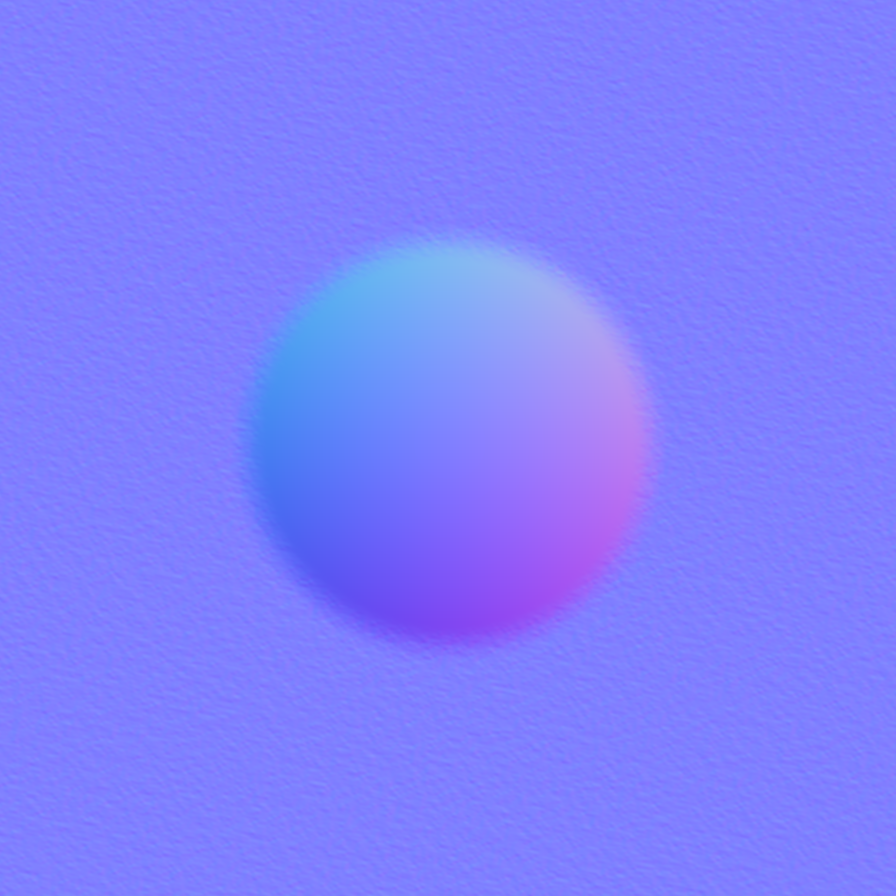
Give the GLSL for this texture map, as a Shadertoy shader.

```glsl
const vec2 BALL_CENTER = vec2(0.502, 0.505);
const float BALL_INNER = 0.200;
const float BALL_OUTER = 0.250;
const float BALL_SLOPE = 2.22;
const vec2 GRAIN_SCALE = vec2(115.0, 165.0);
const float GRAIN_DEPTH = 0.28;
const float RIM_GRAIN = 0.5;

float hash(vec2 cell) {
    vec3 p = fract(vec3(cell.xyx) * 0.1031);
    p += dot(p, p.yzx + 33.33);
    return fract((p.x + p.y) * p.z);
}

float valueNoise(vec2 p) {
    vec2 cell = floor(p);
    vec2 f = fract(p);
    vec2 u = f * f * (3.0 - 2.0 * f);
    float low = mix(hash(cell), hash(cell + vec2(1.0, 0.0)), u.x);
    float high = mix(hash(cell + vec2(0.0, 1.0)), hash(cell + vec2(1.0, 1.0)), u.x);
    return mix(low, high, u.y);
}

// Layered height of the rough, slightly slanted surface
float grainHeight(vec2 uv, vec2 scale) {
    vec2 p = vec2(uv.x - 0.25 * uv.y, uv.y + 0.2 * uv.x) * scale;
    float height = 0.0;
    float weight = 0.6;
    for (int octave = 0; octave < 2; octave++) {
        height += weight * valueNoise(p);
        p = p * 1.7 + 17.3;
        weight *= 0.6;
    }
    return height;
}

// Tilt of the surface from central differences
vec2 grainTilt(vec2 uv, vec2 scale, float depth) {
    vec2 e = vec2(0.001, 0.0);
    float dx = grainHeight(uv - e.xy, scale) - grainHeight(uv + e.xy, scale);
    float dy = grainHeight(uv - e.yx, scale) - grainHeight(uv + e.yx, scale);
    return vec2(dx, dy) * depth;
}

vec3 encodeNormal(vec2 tilt) {
    float z = sqrt(max(1.0 - dot(tilt, tilt), 0.0));
    return 0.5 + 0.5 * vec3(tilt, z);
}

void mainImage(out vec4 fragColor, in vec2 fragCoord) {
    vec2 uv = fragCoord / iResolution.xy;
    vec2 offset = uv - BALL_CENTER;
    vec2 rough = grainTilt(uv, GRAIN_SCALE, GRAIN_DEPTH);

    // Smooth dome fading into the grain
    float dome = 1.0 - smoothstep(BALL_INNER, BALL_OUTER, length(offset));
    vec2 tilt = mix(rough, offset * BALL_SLOPE, dome);

    // Rougher grain where the dome meets the ground
    float rim = 4.0 * dome * (1.0 - dome);
    tilt += rough * rim * RIM_GRAIN;

    fragColor = vec4(encodeNormal(tilt), 1.0);
}
```
